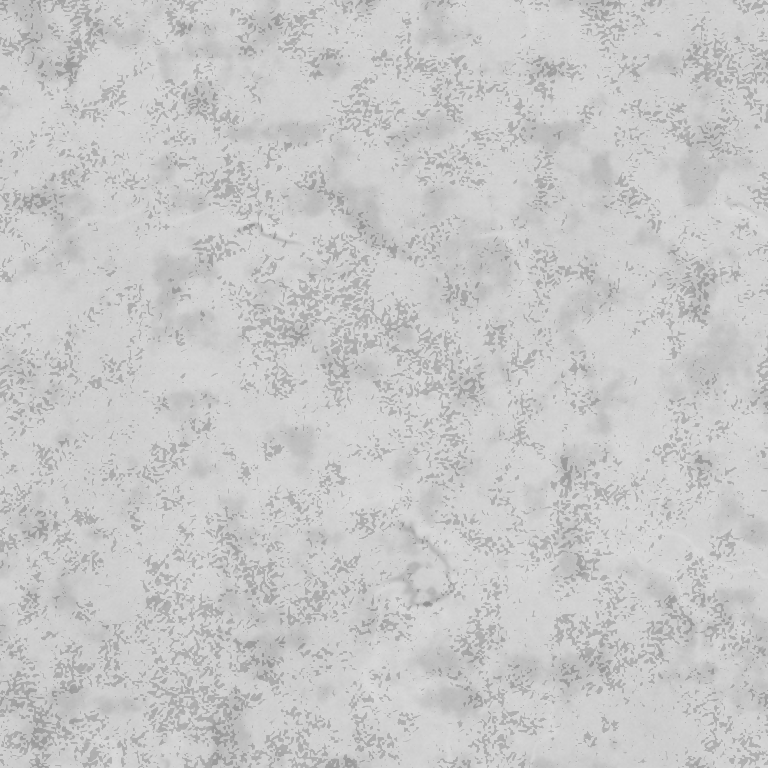
A Shadertoy shader for this texture:

```glsl
// Pale grey plaster with clustered dark grains, soft smudges and faint raised veins.

const float BASE_GREY = 0.818;
const float SMUDGE_DEPTH = 0.075;
const float GRAIN_DEPTH = 0.135;
const float VEIN_LIFT = 0.022;
const float CRACK_DEPTH = 0.10;

float hash(vec2 p) {
    return fract(sin(dot(p, vec2(127.1, 311.7))) * 43758.5453);
}

float valueNoise(vec2 p) {
    vec2 cell = floor(p);
    vec2 f = fract(p);
    f = f * f * (3.0 - 2.0 * f);
    float low = mix(hash(cell), hash(cell + vec2(1.0, 0.0)), f.x);
    float high = mix(hash(cell + vec2(0.0, 1.0)), hash(cell + vec2(1.0, 1.0)), f.x);
    return mix(low, high, f.y);
}

// Layered noise, rotated between octaves to hide the lattice
float fbm(vec2 p) {
    mat2 turn = mat2(0.8, 0.6, -0.6, 0.8);
    float sum = 0.0;
    float weight = 0.5;
    for (int i = 0; i < 5; i++) {
        sum += weight * valueNoise(p);
        p = turn * p * 2.03 + 17.3;
        weight *= 0.5;
    }
    return sum / 0.96875;
}

// Short horizontal and vertical strokes where grains gather
float strokes(vec2 p, float along, float across) {
    float horizontal = valueNoise(p * vec2(along, across) + 41.0);
    float vertical = valueNoise(p * vec2(across, along) + 83.0);
    return smoothstep(0.78, 0.97, max(horizontal, vertical));
}

// Thin contour line of a noise field
float ridge(float field, float width) {
    return 1.0 - smoothstep(0.0, width, abs(field - 0.5));
}

// Fine specks whose coverage grows with density
float grains(vec2 p, float scale, float density, float softness) {
    float speck = valueNoise(p * scale + 2.0 * valueNoise(p * scale * 0.31));
    float threshold = mix(0.95, 0.50, density);
    return smoothstep(threshold - softness, threshold + softness, speck);
}

void mainImage(out vec4 fragColor, in vec2 fragCoord) {
    vec2 uv = fragCoord / iResolution.y;
    vec2 warp = vec2(fbm(uv * 14.0 + 5.0), fbm(uv * 14.0 + 29.0)) - 0.5;
    vec2 bent = uv + 0.025 * warp;

    // Broad mottling and a fine powdery surface
    float grey = BASE_GREY;
    grey += 0.045 * (fbm(uv * 8.0 + 3.0) - 0.5);
    grey += 0.030 * (fbm(uv * 90.0 + 61.0) - 0.5);
    grey += 0.018 * (valueNoise(uv * 400.0) - 0.5);

    // Sparse pale veins with a dark crack along some of them
    float veinField = fbm(bent * 5.0 + 11.0);
    float veinMask = smoothstep(0.58, 0.80, valueNoise(uv * 6.0 + 7.0));
    float vein = ridge(veinField, 0.035) * veinMask;
    float crackMask = smoothstep(0.70, 0.88, valueNoise(uv * 11.0 + 37.0));
    float crack = ridge(veinField + 0.035, 0.022) * veinMask * crackMask;

    // Soft smudges and grain clusters
    float stroke = strokes(bent, 8.0, 42.0);
    float smudge = smoothstep(0.50, 0.78, fbm(uv * 23.0 + 19.0) + 0.07 * stroke);
    float region = fbm(uv * 5.0 + 71.0) - 0.5;
    float cluster = fbm(uv * 34.0 + 53.0) + 0.35 * region + 0.12 * stroke;
    float density = smoothstep(0.34, 0.74, cluster) * (1.0 - 0.7 * vein);
    float softness = max(0.09, 40.0 / iResolution.y);
    float speck = grains(uv, 330.0, density, softness);

    grey -= SMUDGE_DEPTH * smudge * (1.0 - 0.6 * vein);
    grey -= GRAIN_DEPTH * speck;
    grey += VEIN_LIFT * vein;
    grey -= CRACK_DEPTH * crack;

    fragColor = vec4(vec3(clamp(grey, 0.55, 0.86)), 1.0);
}
```
